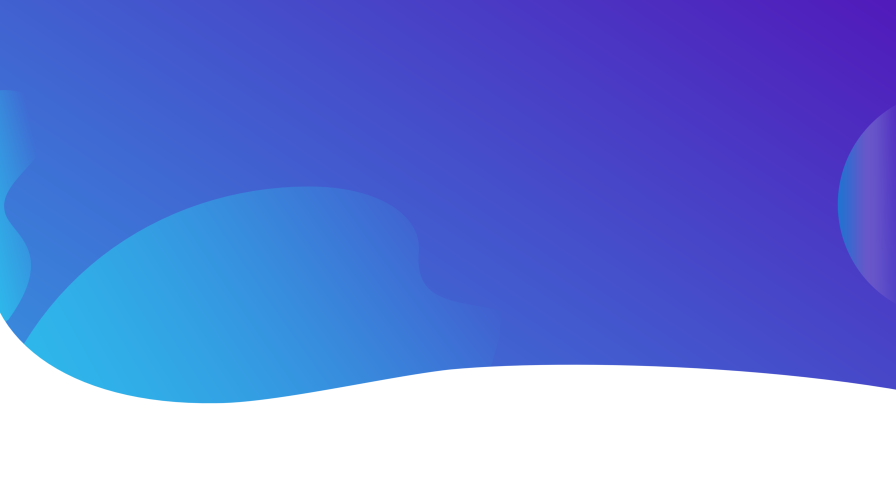
Write a Shadertoy shader that draws this background.

```glsl
// Blue-violet gradient backdrop with translucent blobs above a white wave.

const int STEPS = 24;   // line pieces per curve

vec2 bezier(vec2 a, vec2 b, vec2 c, vec2 d, float t) {
    float s = 1.0 - t;
    return s * s * s * a + 3.0 * s * s * t * b + 3.0 * s * t * t * c + t * t * t * d;
}

float segmentDistance(vec2 p, vec2 a, vec2 b) {
    vec2 edge = b - a;
    float h = clamp(dot(p - a, edge) / dot(edge, edge), 0.0, 1.0);
    return length(p - a - edge * h);
}

// Signed distance to a closed loop of four cubic curves, negative inside
float loopDistance(vec2 p, vec2 ctrl[12]) {
    float dist = 1e5;
    float side = 1.0;
    vec2 a = ctrl[0];
    for (int i = 0; i < 4; i++) {
        int k = 3 * i;
        for (int j = 1; j <= STEPS; j++) {
            float t = float(j) / float(STEPS);
            vec2 b = bezier(ctrl[k], ctrl[k + 1], ctrl[k + 2], ctrl[(k + 3) % 12], t);
            dist = min(dist, segmentDistance(p, a, b));
            if ((a.y > p.y) != (b.y > p.y)) {
                float crossX = a.x + (p.y - a.y) * (b.x - a.x) / (b.y - a.y);
                if (p.x < crossX) side = -side;
            }
            a = b;
        }
    }
    return side * dist;
}

float coverage(float dist, float pixel) {
    return 1.0 - smoothstep(-0.7 * pixel, 0.7 * pixel, dist);
}

// Violet at low tone, through blue, to cyan at high tone
vec3 ramp(float tone) {
    const vec3 violet = vec3(0.34, 0.0, 0.70);
    const vec3 cyan = vec3(0.18, 0.72, 0.92);
    return mix(violet, cyan, tone / 0.72);
}

// Colour of the round lens, fading to the backdrop on its right
vec3 lensColor(float x, vec3 backdrop) {
    const vec3 rim = vec3(0.12, 0.45, 0.82);
    const vec3 lavender = vec3(0.41, 0.34, 0.79);
    vec3 col = mix(rim, lavender, smoothstep(14.9, 15.55, x));
    return mix(col, backdrop, 0.85 * smoothstep(15.5, 16.1, x));
}

void mainImage(out vec4 fragColor, in vec2 fragCoord) {
    // The canvas spans 16 by 9 units
    vec2 p = fragCoord / iResolution.xy * vec2(16.0, 9.0);
    float pixel = 9.0 / iResolution.y;
    float depth = 9.0 - p.y;
    const float cyanTone = 0.72;

    // Diagonal backdrop
    float tone = 0.38 - 0.0175 * p.x + 0.026 * depth;

    // Large hill, strongest at the lower left
    vec2 hill[12] = vec2[12](
        vec2(0.42, 2.85), vec2(1.56, 4.73), vec2(3.54, 5.67),
        vec2(5.52, 5.67), vec2(6.77, 5.67), vec2(7.52, 5.15),
        vec2(7.48, 4.52), vec2(7.40, 3.63), vec2(8.02, 3.63),
        vec2(8.96, 3.46), vec2(8.96, -0.58), vec2(0.42, -0.58));
    float hillAlpha = clamp(0.72 - 0.11 * p.x + 0.05 * depth, 0.0, 1.0);
    float hillMask = coverage(loopDistance(p, hill), pixel);

    // Pinched blob on the left border
    vec2 pinch[12] = vec2[12](
        vec2(-0.42, 7.29), vec2(0.31, 7.58), vec2(1.04, 7.23),
        vec2(0.83, 6.46), vec2(0.62, 6.04), vec2(0.0, 5.67),
        vec2(0.08, 5.25), vec2(0.12, 4.83), vec2(1.08, 4.58),
        vec2(0.15, 3.29), vec2(-1.25, 2.12), vec2(-1.25, 6.5));
    float pinchAlpha = clamp(0.05 - 0.77 * p.x + 0.168 * depth, 0.0, 1.0);
    float pinchMask = coverage(loopDistance(p, pinch), pixel);

    tone = mix(tone, cyanTone, hillAlpha * hillMask);
    tone = mix(tone, cyanTone, pinchAlpha * pinchMask);
    vec3 col = ramp(tone);

    // Round lens cut by the right border
    float lens = length(p - vec2(17.0, 5.35)) - 2.04;
    col = mix(col, lensColor(p.x, col), coverage(lens, pixel));

    // White wave along the bottom
    vec2 wave[12] = vec2[12](
        vec2(-0.08, 3.58), vec2(0.42, 2.44), vec2(1.88, 1.77),
        vec2(3.85, 1.80), vec2(4.90, 1.80), vec2(6.88, 2.27),
        vec2(8.02, 2.40), vec2(9.79, 2.57), vec2(13.33, 2.52),
        vec2(16.25, 2.0), vec2(18.75, -9.75), vec2(-2.5, -9.75));
    col = mix(col, vec3(1.0), coverage(loopDistance(p, wave), pixel));

    fragColor = vec4(col, 1.0);
}
```
